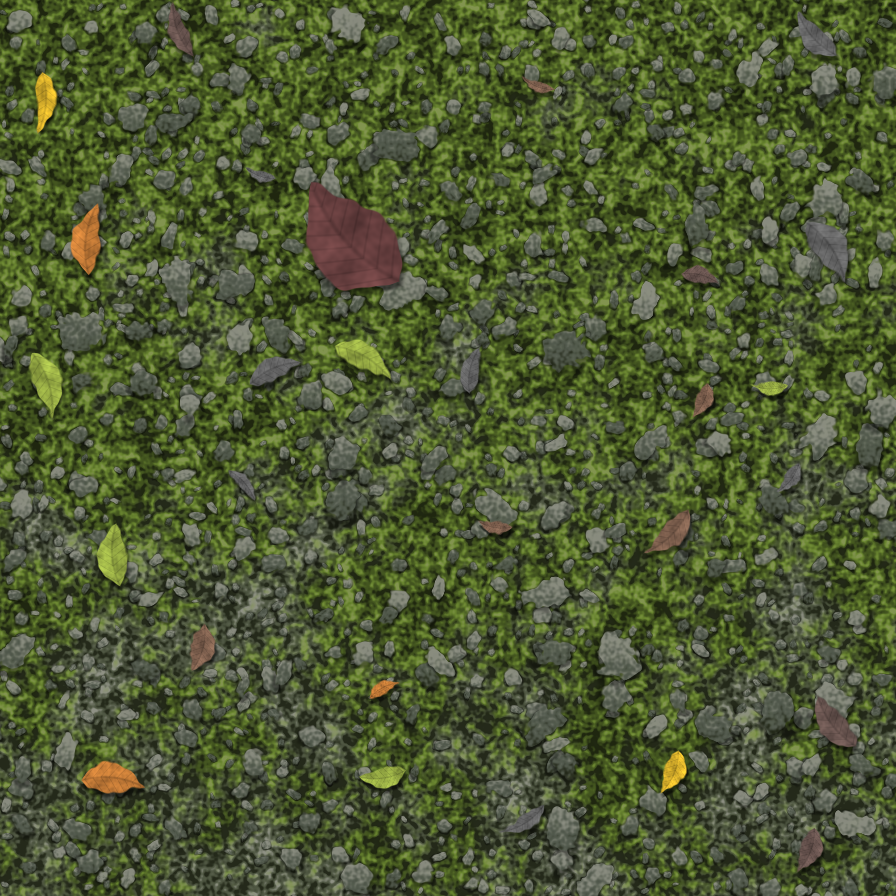
Give the GLSL for this texture, as a WebGL 2 fragment shader.

```glsl
#version 300 es
precision highp float;
// Mossy ground with half-buried grey pebbles and scattered fallen leaves.

uniform vec2 u_resolution;
out vec4 fragColor;

const vec3 MOSS_DARK = vec3(0.12, 0.15, 0.06);
const vec3 MOSS_MID = vec3(0.26, 0.33, 0.12);
const vec3 MOSS_BRIGHT = vec3(0.42, 0.53, 0.19);
const vec3 MOSS_PALE = vec3(0.51, 0.58, 0.31);
const vec3 SOIL_DARK = vec3(0.14, 0.16, 0.10);
const vec3 SOIL_MID = vec3(0.31, 0.34, 0.26);
const vec3 STONE_LIGHT = vec3(0.56, 0.57, 0.52);
const vec3 BIG_LEAF_TINT = vec3(0.41, 0.25, 0.25);
const vec3 LEAF_TINTS[6] = vec3[6](
    vec3(0.86, 0.70, 0.17), vec3(0.78, 0.49, 0.22), vec3(0.50, 0.38, 0.31),
    vec3(0.41, 0.33, 0.31), vec3(0.60, 0.68, 0.27), vec3(0.40, 0.40, 0.40));

const float MOSS_LINE = 0.22;        // height where moss covers half the soil
const float MOSS_SPREAD = 0.55;      // how fast moss thickens upward
const float LEAF_CELLS = 6.0;
const float LEAF_CHANCE = 0.7;
const vec2 BIG_LEAF_CENTRE = vec2(0.39, 0.735);
const float BIG_LEAF_HALF_LENGTH = 0.074;
const vec2 SHADOW_SHIFT = vec2(-0.002, 0.005);

vec2 hash2(vec2 cell) {
    uvec2 v = uvec2(ivec2(cell) + 4096);
    v = v * 1664525u + 1013904223u;
    for (int i = 0; i < 2; i++) {
        v.x += v.y * 1664525u;
        v.y += v.x * 1664525u;
        v ^= v >> 16u;
    }
    return vec2(v & 65535u) / 65535.0;
}

float gradientDot(vec2 cell, vec2 offset) {
    float angle = 6.2832 * hash2(cell).x;
    return dot(vec2(cos(angle), sin(angle)), offset);
}

// Gradient noise, roughly -0.7 to 0.7
float noise(vec2 p) {
    vec2 i = floor(p), f = p - i;
    vec2 w = f * f * f * (f * (f * 6.0 - 15.0) + 10.0);
    vec2 x = vec2(1.0, 0.0);
    return mix(mix(gradientDot(i, f), gradientDot(i + x.xy, f - x.xy), w.x),
               mix(gradientDot(i + x.yx, f - x.yx), gradientDot(i + 1.0, f - 1.0), w.x), w.y);
}

mat2 rotation(float angle) {
    float c = cos(angle), s = sin(angle);
    return mat2(c, -s, s, c);
}

vec3 ramp(vec3 dark, vec3 middle, vec3 light, float tone) {
    vec3 colour = mix(dark, middle, smoothstep(0.05, 0.45, tone));
    return mix(colour, light, smoothstep(0.42, 0.85, tone));
}

// One size of pebbles, their rims ragged where moss grows over them
void addPebbles(inout vec3 colour, vec2 p, float cells, float chance, float overgrowth, float grain, float pixel) {
    vec2 home = floor(p * cells);
    for (int k = 0; k < 9; k++) {
        vec2 cell = home + vec2(k % 3 - 1, k / 3 - 1);
        vec2 place = hash2(cell + cells * 7.0);
        vec2 form = hash2(cell + cells * 13.0);
        vec2 kind = hash2(cell + cells * 19.0);
        vec2 offset = p * cells - cell - 0.2 - 0.6 * place;
        if (kind.x > chance || length(offset) > 0.8) continue;

        float radius = mix(0.2, 0.44, form.x * form.x);
        vec2 q = rotation(form.y * 3.6 - 2.2) * offset / radius;
        q.y /= mix(0.5, 0.9, place.x);
        q += 0.4 * noise(q * 0.9 + cell * 3.7);
        vec2 a = pow(abs(q) + 0.001, vec2(2.5));
        float edge = (pow(a.x + a.y, 0.4) - 1.0 + 0.45 * overgrowth) * radius;
        float soft = 1.3 * pixel * cells;

        colour *= 1.0 - 0.4 * smoothstep(0.12, 0.0, edge + 0.15 * offset.y);
        float tone = 0.36 + 0.42 * kind.y + 0.16 * offset.y / radius + 0.3 * grain
                   + 0.2 * noise(q * 2.2 + cell);
        vec3 stone = ramp(SOIL_DARK, SOIL_MID + vec3(0.02, 0.02, 0.05), STONE_LIGHT, tone);
        colour = mix(colour, stone, 0.94 * smoothstep(soft, -soft, edge));
    }
}

float leafEdge(vec2 q, float width) {
    q.y += 0.2 * q.x * q.x - 0.08;
    return abs(q.y) - width * (1.0 - q.x * q.x) * (1.0 - 0.35 * q.x);
}

void addLeaf(inout vec3 colour, vec2 offset, float angle, float halfLength, float width, vec3 tint, float pixel) {
    mat2 turn = rotation(angle);
    vec2 q = turn * offset / halfLength;
    if (length(q) > 1.6) return;
    float wave = 0.12 * noise(q * 3.0 + angle * 9.0);
    float soft = 1.2 * pixel / halfLength;
    float shadow = leafEdge(turn * (offset + SHADOW_SHIFT) / halfLength, width) + wave;
    colour *= 1.0 - 0.55 * smoothstep(0.1, -0.08, shadow);

    // Midrib, side veins and a lit half
    float side = q.y + 0.2 * q.x * q.x - 0.08;
    float rib = smoothstep(0.06, 0.0, abs(side));
    float vein = smoothstep(0.14, 0.0, abs(fract(q.x * 4.0 - abs(side) * 3.0) - 0.5));
    float light = 0.95 + 0.09 * smoothstep(-0.05, 0.05, side) + 0.3 * noise(q * 2.5 + angle)
                + 0.15 * noise(q * 9.0) - 0.14 * rib - 0.1 * vein;
    colour = mix(colour, tint * light, smoothstep(soft, -soft, leafEdge(q, width) + wave));
}

void main() {
    vec2 p = gl_FragCoord.xy / u_resolution.y;
    float pixel = 1.0 / u_resolution.y;

    // Ground texture from clumps down to single sprigs
    vec2 bent = p + 0.008 * vec2(noise(p * 42.0), noise(p * 42.0 + 17.0));
    float clump = noise(p * 22.0 + 5.0);
    float tuft = noise(bent * 58.0);
    float sprig = noise(bent * 125.0 + 31.0);
    float grain = noise(p * 215.0 + 11.0);
    float gloom = 0.1 * (1.0 - smoothstep(0.05, 0.5, p.y));
    float tone = 0.48 - gloom + 0.38 * clump + 0.6 * tuft + 0.75 * sprig + 0.45 * grain;

    vec3 moss = ramp(MOSS_DARK, MOSS_MID, MOSS_BRIGHT, tone);
    moss = mix(moss, MOSS_PALE, smoothstep(0.75, 1.05, tone));
    vec3 soil = ramp(SOIL_DARK, SOIL_MID, STONE_LIGHT, tone - 0.02);
    float cover = MOSS_SPREAD * (p.y - MOSS_LINE) + 0.5 * noise(p * 5.0 + 3.0)
                + 0.5 * noise(p * 14.0) + 0.4 * tuft + 0.3 * sprig;
    vec3 colour = mix(soil, moss, smoothstep(-0.2, 0.2, cover));

    float overgrowth = tuft + 0.7 * sprig;
    addPebbles(colour, p, 56.0, 0.32, overgrowth, grain, pixel);
    addPebbles(colour, p, 31.0, 0.4, overgrowth, grain, pixel);
    addPebbles(colour, p, 17.0, 0.36, overgrowth, grain, pixel);

    // Fallen leaves
    vec2 home = floor(p * LEAF_CELLS);
    for (int k = 0; k < 9; k++) {
        vec2 cell = home + vec2(k % 3 - 1, k / 3 - 1);
        vec2 place = hash2(cell + 211.0), form = hash2(cell + 307.0), kind = hash2(cell + 401.0);
        if (kind.x > LEAF_CHANCE) continue;
        vec2 centre = (cell + 0.15 + 0.7 * place) / LEAF_CELLS;
        addLeaf(colour, p - centre, 6.2832 * form.x, mix(0.017, 0.039, form.y),
                mix(0.28, 0.5, fract(form.x * 7.0)), LEAF_TINTS[int(kind.y * 5.99)], pixel);
    }
    addLeaf(colour, p - BIG_LEAF_CENTRE, 2.3, BIG_LEAF_HALF_LENGTH, 0.62, BIG_LEAF_TINT, pixel);

    fragColor = vec4(clamp(colour, 0.0, 1.0), 1.0);
}
```
